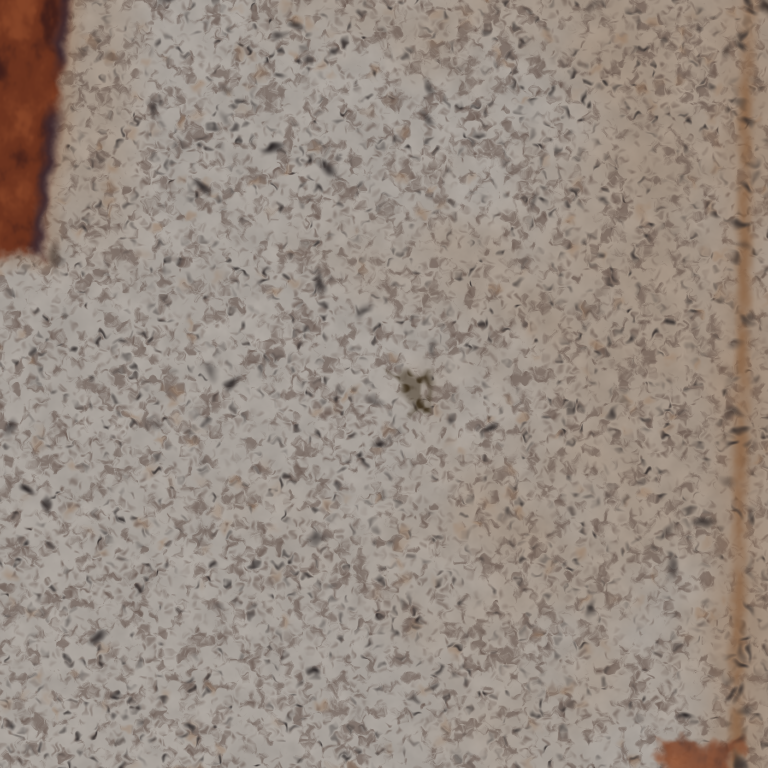
A WebGL 1 fragment shader for this texture:

```glsl
precision highp float;
uniform vec2 u_resolution;

const vec3 GREY_STONE = vec3(0.660, 0.635, 0.610);
const vec3 WARM_STONE = vec3(0.635, 0.570, 0.510);
const vec3 BROWN_GRAIN = vec3(0.37, 0.30, 0.27);
const vec3 DARK_GRAIN = vec3(0.17, 0.15, 0.15);
const vec3 RUST = vec3(0.42, 0.20, 0.12);
const vec3 RUST_DARK = vec3(0.25, 0.12, 0.10);
const vec3 RUST_BRIGHT = vec3(0.58, 0.31, 0.18);
const vec3 OCHRE = vec3(0.57, 0.42, 0.30);
const vec3 PURPLE_EDGE = vec3(0.20, 0.15, 0.19);
const vec3 CHIP = vec3(0.25, 0.20, 0.13);

float hash(vec2 p) {
  vec3 q = fract(vec3(p.xyx) * 0.1031);
  q += dot(q, q.yzx + 33.33);
  return fract((q.x + q.y) * q.z);
}

float noise(vec2 p) {
  vec2 i = floor(p), f = fract(p);
  f = f * f * (3.0 - 2.0 * f);
  float low = mix(hash(i), hash(i + vec2(1.0, 0.0)), f.x);
  float high = mix(hash(i + vec2(0.0, 1.0)), hash(i + 1.0), f.x);
  return mix(low, high, f.y);
}

float fbm(vec2 p) {
  float sum = 0.0, amp = 0.5;
  for (int i = 0; i < 4; i++) {
    sum += amp * noise(p);
    p = mat2(1.6, 1.2, -1.2, 1.6) * p + 17.3;
    amp *= 0.5;
  }
  return sum / 0.9375;
}

// 1 inside a, 0 beyond b
float fade(float a, float b, float x) {
  return 1.0 - smoothstep(a, b, x);
}

// Irregular displacement that roughens outlines
vec2 warp(vec2 p, float scale, float amount) {
  vec2 n = vec2(noise(p * scale), noise(p * scale + 53.0));
  return p + amount * (n - 0.5);
}

// Blurred, randomly turned grains, one per occupied grid cell; size in cells
float specks(vec2 p, float cells, float density, vec2 size, float seed) {
  p *= cells;
  vec2 base = floor(p);
  float cover = 0.0;
  for (int y = -1; y <= 1; y++) {
    for (int x = -1; x <= 1; x++) {
      vec2 id = base + vec2(float(x), float(y));
      vec2 key = id + seed;
      vec2 d = p - id - vec2(hash(key + 3.7), hash(key + 91.1));
      float angle = 6.2832 * hash(key + 47.9);
      float c = cos(angle), s = sin(angle);
      d = vec2(c * d.x + s * d.y, c * d.y - s * d.x);
      vec2 radius = size * mix(0.7, 1.2, hash(key + 23.3));
      float present = step(hash(key + 71.5), density);
      float strength = mix(0.3, 1.0, hash(key + 61.7));
      cover = max(cover, present * strength * fade(0.0, 1.5, length(d / radius)));
    }
  }
  return cover;
}

vec3 stone(vec2 p) {
  float warmth = smoothstep(0.40, 1.15, p.x + 0.2 * (p.y - 0.5) + 0.9 * (fbm(p * 6.0) - 0.5));
  float halo = fade(0.02, 0.11, abs(p.x - 0.11)) * smoothstep(0.58, 0.8, p.y);
  vec3 col = mix(GREY_STONE, WARM_STONE, max(warmth, 0.7 * halo));

  // Cloudy fine grain beneath the separate specks
  vec2 rough = warp(p, 130.0, 0.009);
  float grain = fbm(rough * 85.0 + 7.0);
  col *= 1.0 + 0.12 * (fbm(p * 45.0) - 0.5);
  col = mix(col, BROWN_GRAIN, 0.55 * smoothstep(0.50, 0.78, grain));

  float cluster = mix(0.6, 1.15, smoothstep(0.3, 0.65, noise(p * 26.0)));
  col = mix(col, OCHRE, 0.40 * specks(rough, 40.0, 0.16, vec2(0.38, 0.26), 11.0));
  col = mix(col, BROWN_GRAIN, 0.50 * cluster * specks(rough, 95.0, 0.50, vec2(0.48, 0.30), 131.0));
  col = mix(col, DARK_GRAIN, 0.72 * cluster * specks(rough, 64.0, 0.32, vec2(0.38, 0.22), 257.0));
  return mix(col, DARK_GRAIN, specks(warp(p, 90.0, 0.007), 21.0, 0.11, vec2(0.28, 0.14), 389.0));
}

vec3 rustTone(vec2 p) {
  float mottle = fbm(p * vec2(32.0, 24.0));
  vec3 col = mix(RUST_DARK, RUST, smoothstep(0.2, 0.5, mottle));
  return mix(col, RUST_BRIGHT, 0.6 * smoothstep(0.5, 0.8, mottle));
}

void main() {
  vec2 p = gl_FragCoord.xy / u_resolution;
  vec2 rough = warp(p, 70.0, 0.014);
  float wobble = fbm(p * 38.0) - 0.5;
  vec3 col = stone(p);

  // Rusted seam on the right, with a wide stain and small dark flecks
  float seam = abs(p.x - mix(0.958, 0.974, p.y) + 0.010 * wobble);
  float wear = mix(0.35, 0.85, smoothstep(0.3, 0.65, fbm(p * vec2(30.0, 22.0) + 5.0)));
  col = mix(col, OCHRE, 0.22 * fade(0.0, 0.06, seam));
  col = mix(col, OCHRE * 0.95, wear * fade(0.0, 0.016, seam));
  float flecks = specks(rough, 42.0, 0.5, vec2(0.50, 0.22), 513.0);
  col = mix(col, DARK_GRAIN, 0.8 * flecks * fade(0.008, 0.028, seam));

  // Rust block at the upper left, with a dark right edge
  float side = p.x - mix(0.055, 0.094, (p.y - 0.66) / 0.34) + 0.016 * wobble;
  float block = max(side, 0.668 - p.y + 0.03 * wobble);
  col = mix(col, OCHRE, 0.30 * fade(0.0, 0.03, block));
  float edge = fade(0.0, 0.018, abs(side + 0.006)) * smoothstep(0.3, 0.6, noise(p * 17.0 + 2.0));
  vec3 blockTone = mix(rustTone(p), PURPLE_EDGE, 0.8 * edge);
  col = mix(col, blockTone, fade(-0.010, 0.008, block));

  // Ragged rust patch at the lower right
  vec2 patchGap = abs(rough - vec2(0.91, 0.003)) - vec2(0.050, 0.030);
  float rustPatch = max(patchGap.x, patchGap.y) + 0.04 * wobble;
  vec3 patchTone = mix(rustTone(p + 3.0) * 1.15, OCHRE, 0.35);
  col = mix(col, patchTone, 0.9 * fade(-0.012, 0.010, rustPatch));

  // Broken hollow chip near the middle
  vec2 d = rough - vec2(0.542, 0.487);
  float chip = max(abs(d.y) - 0.027, abs(d.x + 0.25 * d.y) - 0.017 - 0.35 * d.y);
  float hollow = fade(0.4, 1.2, length((d - vec2(0.007, 0.003)) / vec2(0.009, 0.017)));
  float solid = mix(0.5, 1.0, smoothstep(0.3, 0.6, noise(p * 95.0)));
  col = mix(col, CHIP, solid * fade(-0.009, 0.006, chip) * (1.0 - 0.9 * hollow));

  gl_FragColor = vec4(col, 1.0);
}
```
